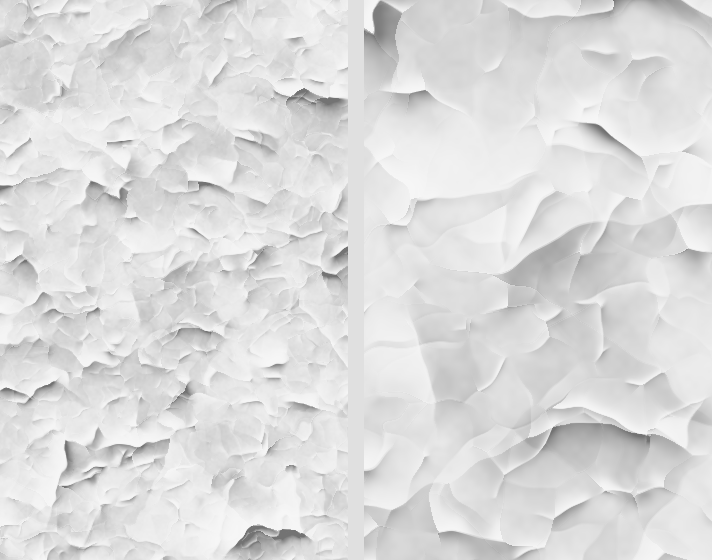
Left, the full canvas; right, a detail of the centre.
Write a WebGL 1 fragment shader that draws this texture.

```glsl
precision highp float;
// Crumpled white paper lit from above. Layers of warped Voronoi cells act as
// facets with random tilts; some cell borders are short broken folds, dark on
// the side away from the light and edged by a thin bright ridge.

uniform vec2 u_resolution;

const float PAPER_TONE = 0.886;      // brightness of level paper
const float HIGHLIGHT_ROOM = 0.080;  // highest gain above the paper tone
const float SHADOW_BOOST = 1.6;      // extra depth of the darkest shadows
const vec2 LIGHT = vec2(-0.35, 0.937);
const float LARGE_CELLS = 7.0;       // cells per canvas height
const float MEDIUM_CELLS = 12.5;
const float SMALL_CELLS = 22.0;
const float FINE_CELLS = 40.0;
const float FOLD_DEPTH = 0.30;       // shading at a fold
const float FACET_TILT = 0.036;      // shading of whole facets
const float FACET_BEND = 0.050;      // change of shading within a facet
const float FACET_BLUR = 0.05;       // softness between facets, in cells
const float RIDGE_GLOW = 0.085;      // bright line along a fold
const float RIDGE_WIDTH = 0.0015;    // in canvas heights
const float GRAIN = 0.018;

float hash1(vec2 p) {
  vec3 q = fract(vec3(p.xyx) * 0.1031);
  q += dot(q, q.yzx + 33.33);
  return fract((q.x + q.y) * q.z);
}

vec2 hash2(vec2 p) {
  vec3 q = fract(vec3(p.xyx) * vec3(0.1031, 0.1030, 0.0973));
  q += dot(q, q.yzx + 33.33);
  return fract((q.xx + q.yz) * q.zy);
}

float noise(vec2 p) {
  vec2 i = floor(p);
  vec2 f = fract(p);
  f = f * f * (3.0 - 2.0 * f);
  float low = mix(hash1(i), hash1(i + vec2(1.0, 0.0)), f.x);
  float high = mix(hash1(i + vec2(0.0, 1.0)), hash1(i + 1.0), f.x);
  return mix(low, high, f.y);
}

vec2 noise2(vec2 p) {
  return vec2(noise(p), noise(p + vec2(37.0, 71.0))) - 0.5;
}

// Makes straight cell borders jagged.
vec2 warp(vec2 p) {
  return p + 0.035 * noise2(p * 6.0 + 20.0) + 0.017 * noise2(p * 24.0 + 50.0)
           + 0.008 * noise2(p * 65.0 + 90.0);
}

// Shading of one slightly bent facet, seen from an offset to its centre.
float facet(vec2 id, vec2 toCentre) {
  float tilt = 2.0 * hash1(id + 11.0) - 1.0;
  vec2 bend = 2.0 * hash2(id + 23.0) - 1.0;
  return FACET_TILT * tilt + FACET_BEND * dot(bend, toCentre);
}

// Facets and folds of one size; returns a change of brightness.
float crumple(vec2 point, float cells, float angle, float squeeze, float seed) {
  float c = cos(angle);
  float s = sin(angle);
  mat2 turn = mat2(c, s, -s, c);
  vec2 p = turn * point * cells * vec2(squeeze, 1.0) + seed;
  vec2 light = turn * LIGHT;
  vec2 base = floor(p);
  vec2 nearId = base;
  vec2 toNear = vec2(0.0);
  float best = 100.0;

  // Nearest cell centre
  for (int y = -1; y <= 1; y++) {
    for (int x = -1; x <= 1; x++) {
      vec2 id = base + vec2(float(x), float(y));
      vec2 r = id + hash2(id) - p;
      float d = dot(r, r);
      if (d < best) { best = d; toNear = r; nearId = id; }
    }
  }

  float own = facet(nearId, toNear);
  float shade = own;
  float soft = 1.1 * cells / u_resolution.y;
  float wear = 1.7 * smoothstep(0.25, 0.8, noise(point * cells * 1.9 + seed));

  // Folds towards the neighbouring cells
  for (int y = -2; y <= 2; y++) {
    for (int x = -2; x <= 2; x++) {
      if (x == 0 && y == 0) continue;
      vec2 id = nearId + vec2(float(x), float(y));
      vec2 r = id + hash2(id) - p;
      vec2 across = normalize(r - toNear + 0.00001);
      float d = max(dot(0.5 * (r + toNear), across), 0.0);
      vec2 fold = hash2(nearId + id + 7.0);
      float strength = wear * (1.45 * fold.x * fold.x * fold.x - 0.16);
      float width = mix(0.06, 0.23, fold.y);
      float slope = strength * dot(across, light) * exp(-d / width);
      shade -= FOLD_DEPTH * slope * smoothstep(0.0, soft, d);
      shade += RIDGE_GLOW * max(strength, 0.0) * exp(-d / (RIDGE_WIDTH * cells));
      shade += 0.5 * (facet(id, r) - own) * (1.0 - smoothstep(0.0, FACET_BLUR, d));
    }
  }
  return shade;
}

void main() {
  vec2 p = gl_FragCoord.xy / u_resolution.y;
  vec2 q = warp(p);

  float shade = 0.72 * crumple(q, LARGE_CELLS, 0.6, 0.8, 40.0);
  shade += 0.72 * crumple(q + 0.3, MEDIUM_CELLS, -0.55, 0.75, 90.0);
  shade += 0.55 * crumple(q + 0.7, SMALL_CELLS, 0.3, 0.75, 150.0);
  shade += 0.36 * crumple(q + 1.1, FINE_CELLS, -0.9, 0.85, 210.0);
  shade += GRAIN * (noise(p * 240.0) + noise(p * 110.0 + 9.0) - 1.0);

  // Highlights level off, shadows deepen
  float lit = HIGHLIGHT_ROOM * (1.0 - exp(-max(shade, 0.0) / HIGHLIGHT_ROOM));
  float dark = min(shade, 0.0);
  float tone = PAPER_TONE + lit + dark * (1.0 - SHADOW_BOOST * dark);
  gl_FragColor = vec4(vec3(clamp(tone, 0.45, 1.0)), 1.0);
}
```
